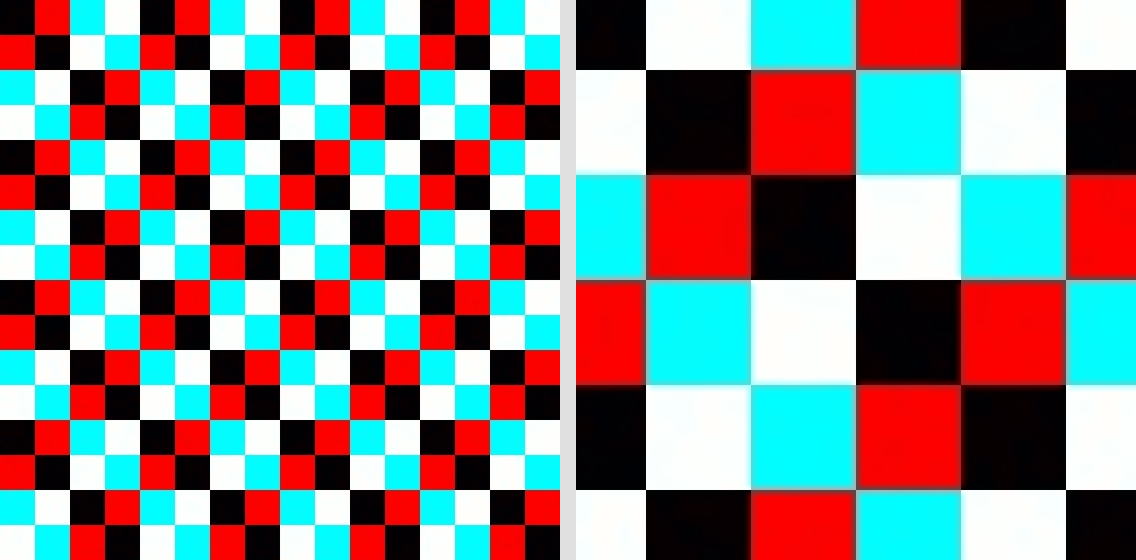
Left, the full canvas; right, a detail of the centre.
A Shadertoy shader for this pattern:

```glsl
// A 16 x 16 board of black, red, cyan and white squares; the colour index is
// column XOR row, which repeats every four squares. Brightness changes sharply
// at the seams while hue bleeds softly, leaving thin dull rims around the reds.

#define CELLS 16.0
#define BLACK vec3(0.015, 0.0, 0.01)
#define RED vec3(0.985, 0.005, 0.0)
#define CYAN vec3(0.01, 0.99, 0.995)
#define WHITE vec3(0.99, 1.0, 0.99)
#define HUE_BLEED 0.085
#define EDGE_PIXELS 0.6
#define MOTTLE_SCALE 5.0
#define MOTTLE_AMOUNT 0.035

float hash(vec2 p) {
    return fract(sin(dot(p, vec2(127.1, 311.7))) * 43758.5453);
}

float valueNoise(vec2 p) {
    vec2 i = floor(p);
    vec2 f = smoothstep(0.0, 1.0, fract(p));
    float low = mix(hash(i), hash(i + vec2(1, 0)), f.x);
    float high = mix(hash(i + vec2(0, 1)), hash(i + vec2(1, 1)), f.x);
    return mix(low, high, f.y);
}

float luma(vec3 color) {
    return dot(color, vec3(0.299, 0.587, 0.114));
}

// Colour of one square; squares beyond the border repeat the border square.
vec3 cellColor(vec2 cell) {
    ivec2 c = ivec2(clamp(cell, 0.0, CELLS - 1.0));
    int index = (c.x ^ c.y) & 3;
    if (index == 0) return BLACK;
    if (index == 1) return RED;
    return index == 2 ? CYAN : WHITE;
}

// Blend of the four squares that meet at a corner.
vec3 blendCells(vec2 corner, vec2 offset, float halfWidth) {
    vec2 w = smoothstep(-halfWidth, halfWidth, offset);
    vec3 top = mix(cellColor(corner - 1.0), cellColor(corner - vec2(0, 1)), w.x);
    vec3 bottom = mix(cellColor(corner - vec2(1, 0)), cellColor(corner), w.x);
    return mix(top, bottom, w.y);
}

void mainImage(out vec4 fragColor, in vec2 fragCoord) {
    // Rows count downwards from the top
    vec2 uv = fragCoord / iResolution.xy;
    vec2 grid = vec2(uv.x, 1.0 - uv.y) * CELLS;
    vec2 corner = floor(grid + 0.5);
    vec2 offset = grid - corner;

    // Crisp brightness, soft hue
    float edge = EDGE_PIXELS * CELLS / iResolution.y;
    vec3 crisp = blendCells(corner, offset, edge);
    vec3 soft = blendCells(corner, offset, max(HUE_BLEED, edge));
    vec3 color = soft + luma(crisp) - luma(soft);

    // Faint warm and cool mottling
    float mottle = valueNoise(grid * MOTTLE_SCALE) - 0.5;
    color += MOTTLE_AMOUNT * mottle * vec3(1.0, -0.3, -0.4);

    fragColor = vec4(clamp(color, 0.0, 1.0), 1.0);
}
```
